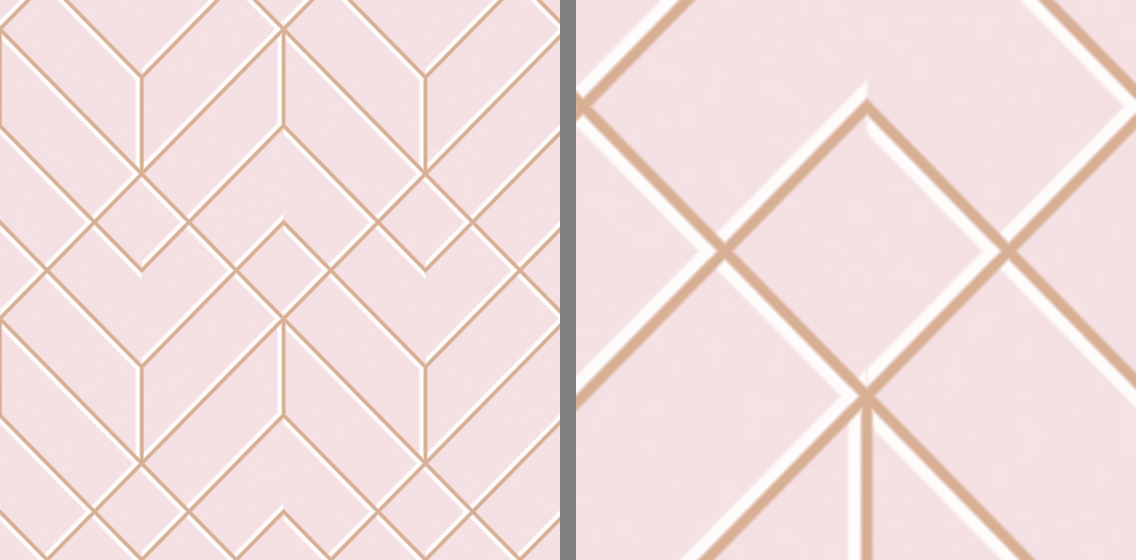
Left, the full canvas; right, a detail of the centre.
Reproduce this pattern procedurally as a WebGL 1 fragment shader.

```glsl
precision highp float;

uniform vec2 u_resolution;

// Half of one repeat, in canvas units
const vec2 HALF_CELL = vec2(0.2533, 0.2585);

float hash(vec2 p) {
  vec3 q = fract(vec3(p.xyx) * 0.1031);
  q += dot(q, q.yzx + 33.33);
  return fract((q.x + q.y) * q.z);
}

float valueNoise(vec2 p) {
  vec2 i = floor(p);
  vec2 f = fract(p);
  f *= f * (3.0 - 2.0 * f);
  return mix(mix(hash(i), hash(i + vec2(1.0, 0.0)), f.x),
             mix(hash(i + vec2(0.0, 1.0)), hash(i + 1.0), f.x), f.y);
}

// Signed offset from the nearest multiple of period
float wrap(float x, float period) {
  return x - period * floor(x / period + 0.5);
}

float band(float d, float halfWidth, float soft) {
  return 1.0 - smoothstep(halfWidth - soft, halfWidth + soft, abs(d));
}

float goldLine(float d, float soft) {
  return band(d, 0.0033, soft);
}

float whiteLine(float d, float soft) {
  return band(d - 0.0073, 0.0038, soft);
}

void main() {
  vec2 uv = gl_FragCoord.xy / u_resolution;
  float soft = max(0.0017, 0.8 / min(u_resolution.x, u_resolution.y));

  // Cell coordinates: x mirrored about each column, y running downward
  float x = wrap((uv.x - 0.5065) / HALF_CELL.x, 2.0);
  float y = (0.431 - uv.y) / HALF_CELL.y;
  float fold = abs(x);

  // Chevrons three to a repeat, crossed by one opposing zigzag
  float slant = HALF_CELL.x * HALF_CELL.y / length(HALF_CELL);
  float chevron = wrap(y - fold, 2.0 / 3.0) * slant;
  float zigzag = wrap(y + fold, 2.0) * slant;

  // Upright bars, staggered between neighbouring columns
  float bar = -wrap(x, 1.0) * HALF_CELL.x;
  float barStart = floor(fold + 0.5) / 3.0;
  float barMask = step(mod(y - barStart, 2.0), 2.0 / 3.0);

  // White lies left of every line, so its side flips at each column
  float rightHalf = 0.5 + 0.5 * sign(x) * smoothstep(0.0, soft, abs(bar));
  float white = max(
    mix(whiteLine(-chevron, soft), whiteLine(chevron, soft), rightHalf),
    mix(whiteLine(zigzag, soft), whiteLine(-zigzag, soft), rightHalf));
  white = max(white, barMask * whiteLine(bar, soft));

  float gold = max(goldLine(chevron, soft), goldLine(zigzag, soft));
  gold = max(gold, barMask * goldLine(bar, soft));

  // Faint mottling of the pink ground
  vec3 color = vec3(0.96, 0.88, 0.89);
  color += 0.008 * (valueNoise(uv * 130.0) - 0.5);
  color = mix(color, vec3(0.995, 0.988, 0.985), white);
  color = mix(color, vec3(0.845, 0.685, 0.58), gold);
  gl_FragColor = vec4(color, 1.0);
}
```
